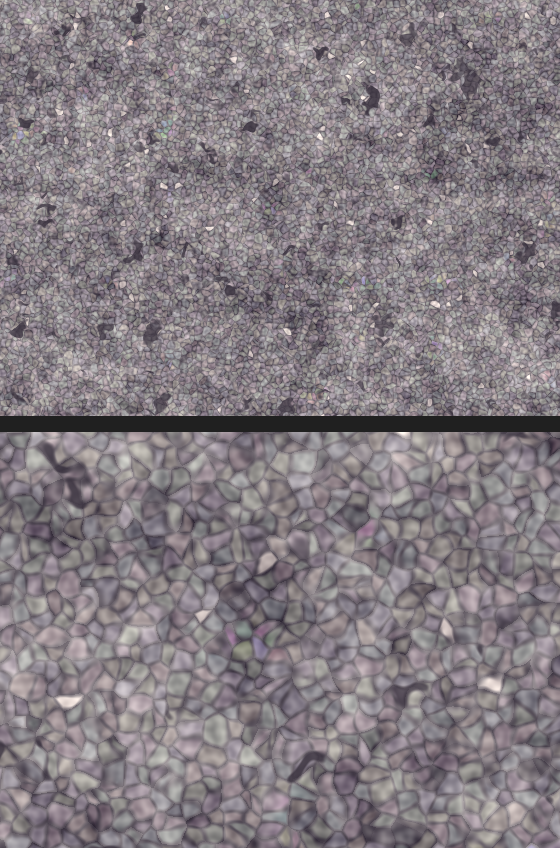
Top: the whole. Bottom: its middle third, enlarged.
This texture is drawn by a WebGL 1 fragment shader. Its source:

```glsl
precision highp float;

uniform vec2 u_resolution;

// Colours
const vec3 SHADOW = vec3(0.34, 0.31, 0.35);
const vec3 PALE = vec3(0.76, 0.73, 0.73);
const float BASE_TONE = 0.465;
const float PORE_TONE = -0.16;

// Frequencies, in features per canvas height
const vec2 REGION_FREQ = vec2(2.2, 4.5);
const vec2 PATCH_FREQ = vec2(10.0, 13.0);
const float CLUMP_FREQ = 32.0;
const float GRAIN_FREQ = 72.0;
const float FINE_FREQ = 125.0;

// Tone contrast of each layer
const float REGION_AMP = 0.30;
const float PATCH_AMP = 0.34;
const float CLUMP_AMP = 0.38;
const float GRAIN_AMP = 0.34;
const float RIM_AMP = 0.34;
const float FINE_AMP = 0.50;

// Tints and glints
const float TINT_AMP = 0.018;
const float IRIDESCENCE = 0.10;
const float GLINT_CHANCE = 0.012;
const float GLINT_AMP = 0.55;

const float TAU = 6.2831853;

vec2 hash2(vec2 p) {
  vec3 q = fract(p.xyx * vec3(0.1031, 0.1030, 0.0973));
  q += dot(q, q.yzx + 33.33);
  return fract((q.xx + q.yz) * q.zy);
}

float cornerSlope(vec2 cell, vec2 offset) {
  float angle = TAU * hash2(cell + 91.0).x;
  return dot(vec2(cos(angle), sin(angle)), offset);
}

float gradientNoise(vec2 p) {
  vec2 i = floor(p);
  vec2 f = p - i;
  vec2 u = f * f * f * (f * (f * 6.0 - 15.0) + 10.0);
  vec2 e = vec2(1.0, 0.0);
  float low = mix(cornerSlope(i, f), cornerSlope(i + e.xy, f - e.xy), u.x);
  float high = mix(cornerSlope(i + e.yx, f - e.yx), cornerSlope(i + e.xx, f - e.xx), u.x);
  return mix(low, high, u.y);
}

// Nearest distance, second distance, and two random values of the grain
vec4 grainCell(vec2 p) {
  vec2 i = floor(p);
  vec4 cell = vec4(9.0);
  for (int y = -1; y <= 1; y++) {
    for (int x = -1; x <= 1; x++) {
      vec2 id = i + vec2(float(x), float(y));
      float d = length(id + hash2(id) - p);
      if (d < cell.x) cell = vec4(d, cell.x, hash2(id + 37.0));
      else cell.y = min(cell.y, d);
    }
  }
  return cell;
}

// Scattered, slightly flattened dark cavities with ragged outlines
float pores(vec2 p, float freq, float chance, float radius) {
  vec2 i = floor(p * freq);
  float cover = 0.0;
  for (int y = -1; y <= 1; y++) {
    for (int x = -1; x <= 1; x++) {
      vec2 id = i + vec2(float(x), float(y));
      vec2 rnd = hash2(id + freq * 7.0);
      vec2 d = p - (id + hash2(id + 211.0)) / freq;
      float tilt = (rnd.y - 0.5) * 2.4;
      d = mat2(cos(tilt), -sin(tilt), sin(tilt), cos(tilt)) * d;
      float size = radius * mix(0.55, 1.3, rnd.y * rnd.y);
      float dist = length(d * vec2(0.75, 1.35)) - size;
      float depth = mix(0.6, 1.0, hash2(id + 59.0).x);
      float inside = 1.0 - smoothstep(-0.003, 0.004, dist);
      cover = max(cover, inside * depth * step(rnd.x, chance));
    }
  }
  return cover;
}

void main() {
  vec2 p = gl_FragCoord.xy / u_resolution.y;

  // Ragged displacement shared by grains and pores
  vec2 ragged = vec2(gradientNoise(p * 45.0 + 13.0), gradientNoise(p * 45.0 + 77.0));
  vec4 grain = grainCell((p + ragged * 0.008) * GRAIN_FREQ);
  float body = smoothstep(0.0, 0.4, grain.y - grain.x);

  // Layered grey tone, from broad bands to fine grit
  float tone = BASE_TONE;
  tone += REGION_AMP * gradientNoise(p * REGION_FREQ + 5.0);
  tone += PATCH_AMP * gradientNoise(p * PATCH_FREQ + 31.0);
  tone += CLUMP_AMP * gradientNoise(p * CLUMP_FREQ + 53.0);
  tone += GRAIN_AMP * (grain.z - 0.5) + RIM_AMP * (body - 0.6);
  tone += FINE_AMP * gradientNoise(p * FINE_FREQ + 19.0);
  tone += GLINT_AMP * body * step(1.0 - GLINT_CHANCE, grain.w);

  // Cavities
  vec2 q = p + ragged * 0.028;
  float hollow = max(pores(q, 8.0, 0.45, 0.017), pores(q, 15.0, 0.28, 0.009));
  tone = mix(tone, PORE_TONE + 0.2 * (tone - BASE_TONE), hollow);

  // Faint tint per grain, with rare iridescent clusters
  float cluster = smoothstep(0.32, 0.6, gradientNoise(p * 11.0 + 149.0));
  vec3 hue = cos(TAU * (grain.w * 7.0 + vec3(0.0, 0.33, 0.67)));
  float tint = (TINT_AMP + IRIDESCENCE * cluster * grain.z) * body * (1.0 - hollow);

  gl_FragColor = vec4(clamp(mix(SHADOW, PALE, tone) + hue * tint, 0.0, 1.0), 1.0);
}
```
